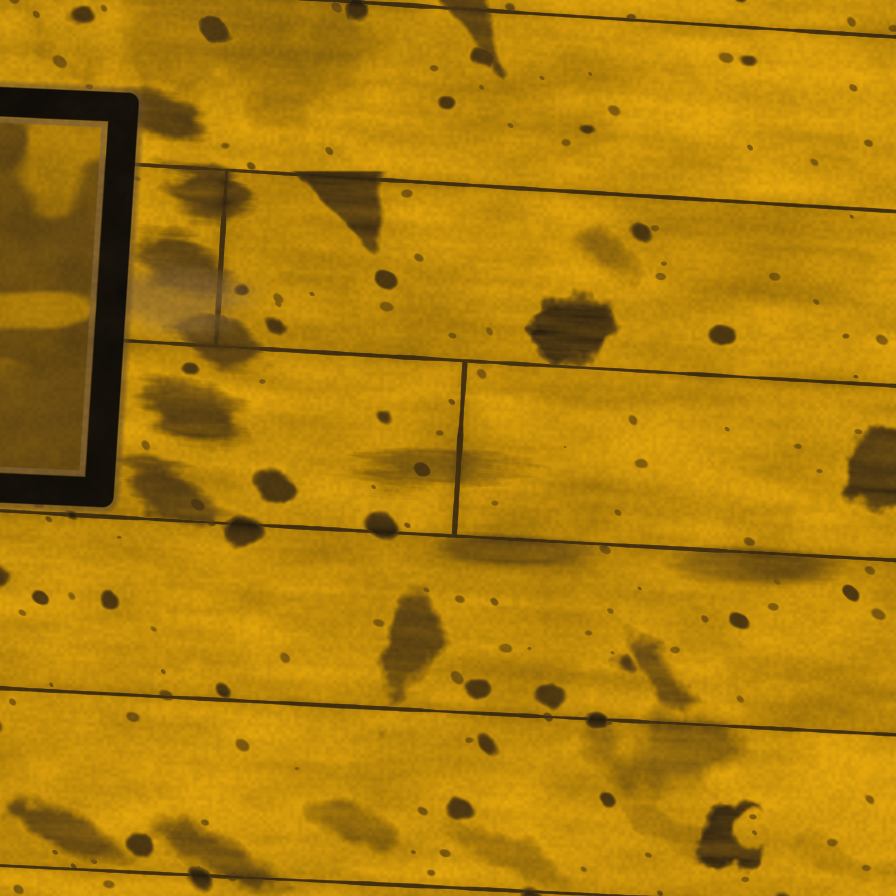
Give the GLSL for this texture, as a Shadertoy shader.

```glsl
// Worn, stained yellow floor planks, slightly tilted, with a dark-framed hatch at the left edge.

const vec3 HONEY = vec3(0.83, 0.605, 0.045);
const vec3 AMBER = vec3(0.70, 0.505, 0.03);
const vec3 UMBER = vec3(0.35, 0.25, 0.07);
const vec3 CHAR = vec3(0.11, 0.085, 0.05);
const vec3 DUST = vec3(0.50, 0.38, 0.20);
const float PITCH = 0.198;

float hash(vec2 p) {
    p = fract(p * vec2(123.34, 456.21));
    p += dot(p, p + 45.32);
    return fract(p.x * p.y);
}

float noise(vec2 p) {
    vec2 i = floor(p), f = fract(p);
    f = f * f * (3.0 - 2.0 * f);
    return mix(mix(hash(i), hash(i + vec2(1, 0)), f.x),
               mix(hash(i + vec2(0, 1)), hash(i + vec2(1, 1)), f.x), f.y);
}

float fbm(vec2 p) {
    float sum = 0.0, amp = 0.53;
    for (int i = 0; i < 4; i++) {
        sum += amp * noise(p);
        p = p * 2.03 + 17.1;
        amp *= 0.5;
    }
    return sum;
}

// Ragged ellipse: 1 inside, 0 outside; soft sets the width of the fade
float stain(vec2 p, vec2 centre, vec2 radii, float angle, float soft, float rough) {
    float c = cos(angle), s = sin(angle);
    vec2 d = p - centre;
    d = vec2(c * d.x + s * d.y, c * d.y - s * d.x) / radii;
    return 1.0 - smoothstep(1.0 - soft, 1.0 + soft, length(d) + rough);
}

// Burn that narrows from its top edge down to a point
float wedge(vec2 p, vec2 top, vec2 tip, float halfWidth, float rough) {
    float t = (p.y - top.y) / (tip.y - top.y);
    float off = abs(p.x - mix(top.x, tip.x, t)) - halfWidth * (1.0 - t);
    return (1.0 - smoothstep(-0.008, 0.005, off + 0.012 * rough))
         * smoothstep(-0.01, 0.03, t) * (1.0 - smoothstep(0.9, 1.02, t));
}

// Small dark pits, one candidate per cell
float pits(vec2 p, float scale, float density, float rough) {
    float mark = 0.0;
    for (int k = 0; k < 9; k++) {
        vec2 id = floor(p * scale) + vec2(k % 3 - 1, k / 3 - 1);
        vec2 centre = id + vec2(hash(id + 3.1), hash(id + 8.7));
        vec2 radii = (0.05 + 0.09 * hash(id + 5.3)) * vec2(1.3, 0.9);
        float pit = stain(p * scale, centre, radii, hash(id), 0.4, rough);
        mark = max(mark, pit * step(hash(id + 1.9), density));
    }
    return mark;
}

float band(float d, float halfWidth, float px) {
    return 1.0 - smoothstep(halfWidth - px, halfWidth + px, abs(d));
}

float roundBox(vec2 p, vec2 halfSize, float r) {
    vec2 d = abs(p) - halfSize + r;
    return length(max(d, 0.0)) + min(max(d.x, d.y), 0.0) - r;
}

// Darkness 0..1 to wood colour
vec3 woodColour(float d) {
    vec3 c = mix(HONEY, AMBER, smoothstep(0.0, 0.3, d));
    c = mix(c, UMBER, smoothstep(0.2, 0.72, d));
    return mix(c, CHAR, smoothstep(0.65, 1.0, d));
}

// Burns, knots and smears
float wear(vec2 p, float r, float s) {
    float d = 0.72 * wedge(p, vec2(0.377, 0.19), vec2(0.42, 0.288), 0.055, r);
    d = max(d, 0.72 * wedge(p, vec2(0.505, -0.03), vec2(0.565, 0.095), 0.04, r));
    d = max(d, 0.85 * stain(p, vec2(0.635, 0.362), vec2(0.052, 0.037), -0.4, 0.25, r));
    d = max(d, 0.45 * stain(p, vec2(0.675, 0.285), vec2(0.038, 0.022), 0.8, 0.5, r));
    d = max(d, 0.75 * stain(p, vec2(0.985, 0.525), vec2(0.04, 0.055), 0.4, 0.25, r));
    d = max(d, 0.70 * stain(p, vec2(0.452, 0.73), vec2(0.028, 0.07), 0.42, 0.35, r));
    float hook = stain(p, vec2(0.825, 0.93), vec2(0.04), 0.0, 0.2, r);
    hook *= 1.0 - stain(p, vec2(0.847, 0.925), vec2(0.022), 0.0, 0.3, r);
    d = max(d, 0.82 * hook);
    d = max(d, 0.48 * stain(p, vec2(0.745, 0.845), vec2(0.075, 0.05), 0.0, 0.6, r));
    d = max(d, 0.62 * stain(p, vec2(0.73, 0.745), vec2(0.02, 0.06), -0.7, 0.4, r));
    d = max(d, 0.50 * stain(p, vec2(0.48, 0.517), vec2(0.09, 0.025), 0.0, 0.5, s));
    d = max(d, 0.38 * stain(p, vec2(0.27, 0.03), vec2(0.18, 0.09), 0.2, 0.7, r));
    // Dirt beside the hatch, along the bottom, and smears under a seam
    for (float k = 0.0; k < 6.0; k++) {
        vec2 side = vec2(0.185 + 0.075 * fract(k * 0.6), 0.13 + 0.083 * k);
        vec2 low = vec2(0.07 + 0.17 * k, 0.925 + 0.03 * mod(k, 2.0));
        vec2 smear = vec2(0.57 + 0.28 * k, 0.616 + 0.017 * k);
        d = max(d, 0.68 * stain(p, side, vec2(0.055, 0.03), 0.4, 0.4, mix(r, s, 0.5)));
        d = max(d, (0.62 - 0.07 * k) * stain(p, low, vec2(0.06, 0.02), 0.4, 0.45, r));
        d = max(d, 0.55 * stain(p, smear, vec2(0.1, 0.021), 0.05, 0.5, s * 0.4));
    }
    return d;
}

void mainImage(out vec4 fragColor, in vec2 fragCoord) {
    float px = 1.0 / iResolution.y;
    vec2 p = fragCoord / iResolution.xy;
    p.y = 1.0 - p.y;
    // Plank rows and end joints
    vec2 g = vec2(p.x, p.y - mix(0.066, 0.049, p.y) * p.x);
    float v = (g.y + 0.024) / PITCH, row = floor(v);
    float seam = abs(v - floor(v + 0.5)) * PITCH;
    float joint = p.x + 0.012 * (fract(v) - 0.5) - 0.247 - 0.266 * (row - 1.0);
    float hasJoint = step(row, 2.5);
    float tint = hash(vec2(row, hasJoint * step(0.0, joint)) + 2.7) - 0.5;
    // Grain, stains and pits
    float rough = fbm(p * 24.0) - 0.5;
    float streak = fbm(g * vec2(9, 75)) - 0.5;
    float mottle = fbm(g * vec2(5, 11) + row * 7.0) - 0.5;
    float dark = 0.13 + 0.08 * tint + 0.3 * mottle + 0.2 * streak + 0.12 * rough;
    dark = max(dark, wear(p, rough * 1.6, streak * 1.8) * (0.92 + 0.5 * streak));
    dark = max(dark, 0.75 * pits(p, 9.0, 0.38, rough * 1.8));
    dark = max(dark, 0.5 * pits(p + 0.37, 24.0, 0.22, rough * 1.5));
    // Gaps between planks
    float width = 0.0022 + 0.0025 * rough;
    float gap = max(band(seam, width, px), hasJoint * band(joint, width + 0.001, px));
    float shade = max(exp(-seam * 160.0), hasJoint * exp(-abs(joint) * 130.0));
    vec3 col = woodColour(max(dark + 0.16 * shade, 0.8 * gap));
    col = mix(col, DUST, 0.6 * stain(p, vec2(0.195, 0.335), vec2(0.07, 0.035), 0.0, 0.5, streak));
    // Hatch: pale rim, dark frame, dirty panel
    vec2 h = vec2(p.x + 0.064 * (p.y - 0.333), p.y - 0.045 * p.x);
    float box = roundBox(h - vec2(-0.1, 0.329), vec2(0.241, 0.232), 0.012);
    float inner = box + 0.033;
    float patches = smoothstep(0.45, 0.65, noise(p * vec2(17, 26) + 4.0));
    patches *= 1.0 - smoothstep(0.36, 0.43, p.y);
    vec3 panel = woodColour(0.58 - 0.26 * patches + 0.15 * rough);
    panel = mix(panel, DUST, 0.8 * band(inner + 0.004, 0.003, px));
    col = mix(col, DUST * 0.8, 0.6 - 0.6 * smoothstep(0.002, 0.01, box));
    col = mix(col, CHAR * (0.7 + 0.5 * rough), 1.0 - smoothstep(-px, px, box));
    col = mix(col, panel, 1.0 - smoothstep(-px, px, inner));
    // Fine surface tooth
    col *= 0.88 + 0.1 * noise(p * 230.0) + 0.14 * noise(g * vec2(14, 40));
    fragColor = vec4(col, 1.0);
}
```
